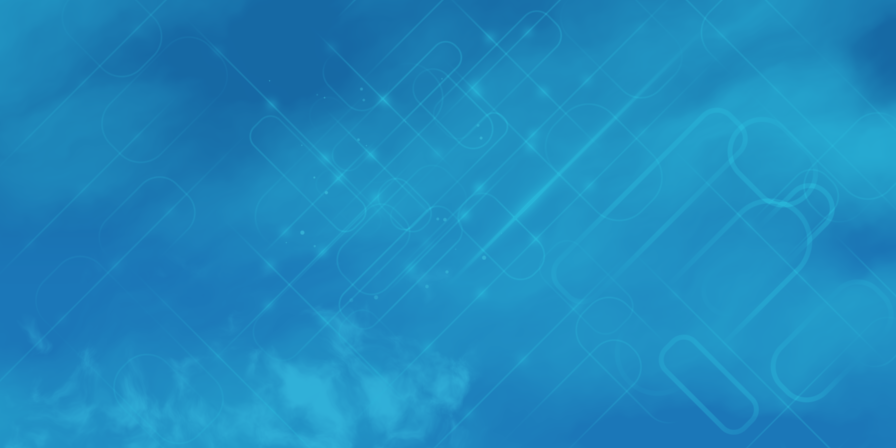
This background is drawn by a Shadertoy shader. Its source:

```glsl
vec2 hash2(vec2 c) {
    vec3 q = fract(c.xyx * vec3(.1031, .1030, .0973));
    q += dot(q, q.yzx + 33.33);
    return fract((q.xx + q.yz) * q.zy);
}

float cornerSlope(vec2 cell, vec2 corner, vec2 f) {
    return dot(hash2(cell + corner + 50.) * 2. - 1., f - corner);
}

float gradientNoise(vec2 p) {
    vec2 cell = floor(p), f = p - cell;
    vec2 u = f * f * f * (f * (f * 6. - 15.) + 10.);
    return mix(
        mix(cornerSlope(cell, vec2(0, 0), f), cornerSlope(cell, vec2(1, 0), f), u.x),
        mix(cornerSlope(cell, vec2(0, 1), f), cornerSlope(cell, vec2(1, 1), f), u.x), u.y);
}

float fbm(vec2 p) {
    float sum = 0., amp = 1.;
    for (int i = 0; i < 5; i++) {
        sum += amp * gradientNoise(p);
        p = mat2(1.6, 1.2, -1.2, 1.6) * p + 7.3;
        amp *= .52;
    }
    return sum;
}

float blob(vec2 p, vec2 centre, vec2 size) {
    vec2 q = (p - centre) / size;
    return exp(-dot(q, q));
}

// Axes along the two diagonals
vec2 toDiagonal(vec2 p) {
    return vec2(p.x + p.y, p.y - p.x) * .70711;
}

float roundBox(vec2 p, vec2 halfSize, float radius) {
    vec2 q = abs(p) - halfSize + radius;
    return length(max(q, 0.)) + min(max(q.x, q.y), 0.) - radius;
}

float stroke(float d, float width, float px) {
    return 1. - smoothstep(width - px, width + px, abs(d));
}

vec2 scatter(float i) {
    return vec2(2, 1) * fract(.37 + i * vec2(.7549, .5698));
}

vec3 sky(vec2 p) {
    vec2 w = p + .12 * vec2(fbm(p * 2.5), fbm(p * 2.5 + 19.));
    vec2 streak = mat2(.87, -.5, .5, .87) * w;
    float tone = .69 + .44 * fbm(streak * vec2(1.6, 4.) + 3.);
    tone -= .85 * blob(w, vec2(.55, .88), vec2(.34, .21));
    tone -= .72 * blob(w, vec2(.36, .37), vec2(.5, .21));
    tone -= .85 * blob(w, vec2(1.6, .03), vec2(.65, .14));
    tone -= .85 * blob(w, vec2(2., .9), vec2(.15, .13));
    tone -= .7 * blob(w, vec2(1.98, .46), vec2(.24, .09));
    tone -= .5 * blob(w, vec2(1.2, .98), vec2(.34, .18));
    tone -= .4 * blob(w, vec2(.03, .32), vec2(.2, .16));
    tone += .32 * blob(w, vec2(1.82, .67), vec2(.4, .14));
    vec3 shade = mix(vec3(.105, .465, .72), vec3(.085, .41, .645), smoothstep(.35, .75, p.y));
    vec3 col = mix(shade, vec3(.145, .65, .81), clamp(tone, 0., 1.08));

    // Wispy cloud bank at the foot
    float bank = blob(p, vec2(.8, .12), vec2(.25, .15)) + .7 * blob(p, vec2(.3, .04), vec2(.34, .13));
    float wisps = smoothstep(.3, 1.2, bank + 1.05 * fbm(w * 8.5 + 4.));
    wisps *= smoothstep(1.11, 1.05, w.x) * (1. - smoothstep(.25, .5, p.y));
    return mix(col, vec3(.2, .71, .86), .85 * wisps);
}

float tracks(vec2 p, float px) {
    vec2 diag = toDiagonal(p);
    float glow = 0.;

    // Rounded loops: spread out, clustered in the middle, heavy on the right
    for (float i = 0.; i < 38.; i++) {
        vec2 r = hash2(vec2(i, 7)), s = hash2(vec2(i, 31)), c = scatter(i);
        float middle = step(20., i) * step(i, 30.), bold = step(31., i);
        c = mix(c, vec2(.68, .38) + c * vec2(.22, .5), middle);
        c = mix(c, vec2(1.43, .02) + c * vec2(.27, .7), bold);
        vec2 halfSize = vec2(.045 + .045 * r.x, .09 + .2 * r.y) * mix(1., .65, middle);
        if (s.x < .5) halfSize = halfSize.yx;
        float d = roundBox(diag - toDiagonal(c), halfSize, min(halfSize.x, halfSize.y) * (.7 + .3 * s.y));
        float fade = smoothstep(-.25, .2, gradientNoise(p * 3. + i * 5.3));
        glow += fade * mix(.29 + .1 * middle, .4, bold) * stroke(d, mix(.0018, .0055, bold), px);
    }

    // Straight diagonals with soft junctions
    for (float i = 0.; i < 20.; i++) {
        vec2 r = hash2(vec2(i, 63)), c = scatter(i + 40.);
        float inner = step(13., i);
        vec2 q = diag - toDiagonal(mix(c, vec2(.62, .35) + c * vec2(.3, .5), inner));
        if (mod(i, 2.) > .5) q = q.yx;
        float reach = (.3 + .4 * r.x) * mix(1., .6, inner);
        float fade = 1. - smoothstep(.4 * reach, reach, abs(q.x));
        vec2 n = vec2((fract(q.x / .17 + r.y) - .5) * .17, q.y);
        float junction = exp(-dot(n, n) / .00022) + .4 * exp(-abs(n.x) / .025 - abs(n.y) / .008);
        float central = .2 + .8 * blob(p, vec2(.95, .6), vec2(.45, .4));
        glow += fade * (.3 * stroke(q.y, .0018, px) + .48 * central * junction);
    }
    glow *= mix(.7, 1., smoothstep(.2, .75, p.x));

    // Bright beam rising to the right
    vec2 q = diag - vec2(1.22, -.45);
    float span = smoothstep(-.28, -.1, q.x) * (1. - smoothstep(.1, .65, q.x));
    glow += span * (.4 * exp(-abs(q.y) / .01) + .3 * stroke(q.y, .004, px));
    return glow + .35 * blob(q, vec2(0), vec2(.06, .018));
}

float specks(vec2 p, float px) {
    float sum = 0.;
    for (float i = 0.; i < 26.; i++) {
        vec2 r = hash2(vec2(i, 91)), s = hash2(vec2(i, 17));
        float d = length(p - vec2(.58, .3) - r * vec2(.55, .54));
        sum += (.2 + .45 * s.y) * (1. - smoothstep(-px, px, d - .001 - .0035 * s.x * s.x));
    }
    return sum;
}

void mainImage(out vec4 fragColor, in vec2 fragCoord) {
    vec2 p = fragCoord / iResolution.y;
    float px = 1. / iResolution.y;
    vec3 col = sky(p);
    col = mix(col, vec3(.16, .73, .86), min(tracks(p, px), .85));
    col = mix(col, vec3(.24, .76, .87), min(specks(p, px), .8));
    fragColor = vec4(col, 1);
}
```
